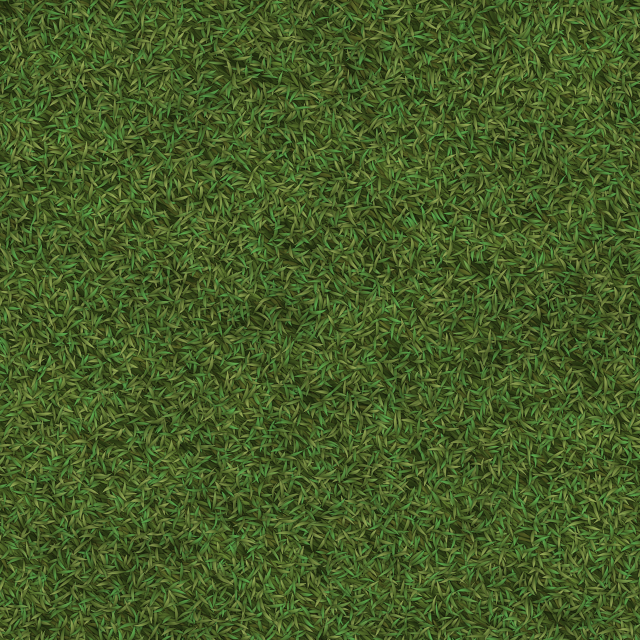
A Shadertoy shader for this texture:

```glsl
// Dense short turf seen from above: combed dark blades at the bottom, lighter
// curved tips pointing every way on top. Each layer scatters one tapered, bent
// blade per grid cell; gradient noise varies the thatch and the brightness.

#define LAYERS 15
#define UNDER_LAYERS 9
#define CELL 0.02
#define COMB_ANGLE -0.62
#define HALF_WIDTH 0.0024
#define SHADOW 0.22
#define DARK vec3(0.15, 0.21, 0.07)
#define MID vec3(0.36, 0.46, 0.18)
#define THATCH vec3(0.34, 0.36, 0.14)
#define STRAW vec3(0.57, 0.64, 0.33)
#define FRESH vec3(0.35, 0.64, 0.30)

vec4 hash4(vec3 seed) {
    vec4 h = fract(seed.xyzx * vec4(0.1031, 0.1030, 0.0973, 0.1099));
    h += dot(h, h.wzxy + 33.33);
    return fract((h.xxyz + h.yzzw) * h.zywx);
}

float cornerSlope(vec2 corner, vec2 offset) {
    float angle = 6.2832 * hash4(vec3(corner, 91.0)).x;
    return dot(vec2(cos(angle), sin(angle)), offset);
}

float gradientNoise(vec2 p) {
    vec2 i = floor(p), f = p - i;
    vec2 u = f * f * f * (f * (f * 6.0 - 15.0) + 10.0);
    vec2 e = vec2(1.0, 0.0);
    float low = mix(cornerSlope(i, f), cornerSlope(i + e.xy, f - e.xy), u.x);
    float high = mix(cornerSlope(i + e.yx, f - e.yx), cornerSlope(i + e.xx, f - e.xx), u.x);
    return mix(low, high, u.y);
}

vec2 rotate(vec2 p, float angle) {
    float c = cos(angle), s = sin(angle);
    return vec2(c * p.x + s * p.y, c * p.y - s * p.x);
}

// Returns position along the blade (-1 root, 1 tip), signed distance to its
// edge, and position across it in half widths.
vec3 bladeShape(vec2 q, float halfLength, float halfWidth, float bend) {
    float along = clamp(q.x / halfLength, -2.5, 2.5);
    float across = q.y - bend * halfLength * (along * along - 0.4);
    float profile = (1.0 - along * along) * (1.0 - 0.2 * along);
    return vec3(along, abs(across) - halfWidth * profile, across / halfWidth);
}

vec3 bladeColor(bool under, vec3 shape, vec4 rnd, float patchTone) {
    float tip = smoothstep(-1.0, 0.6, shape.x);
    vec3 color;
    if (under) {
        color = mix(DARK, MID, clamp(rnd.x + 0.35 * patchTone, 0.0, 1.0));
        color = mix(color, THATCH, 0.75 * step(0.84, rnd.y));
        color *= 0.88 + 0.22 * tip;
    } else {
        vec3 tipColor = mix(STRAW, FRESH, smoothstep(0.3, 0.7, rnd.y));
        vec3 root = mix(DARK, MID, 0.65);
        color = mix(root, tipColor, tip * (0.5 + 0.5 * rnd.x));
    }
    // One side of the fold catches more light.
    return color * (1.0 + 0.12 * clamp(shape.z, -1.0, 1.0));
}

void mainImage(out vec4 fragColor, in vec2 fragCoord) {
    vec2 uv = fragCoord / iResolution.y;
    float edge = max(0.0007, 0.7 / iResolution.y);
    float patchTone = gradientNoise(uv * 17.0) + 0.5 * gradientNoise(uv * 43.0);

    // Soil and thatch, streaked along the combed direction
    vec2 streak = rotate(uv, COMB_ANGLE) * vec2(45.0, 210.0);
    vec3 color = mix(DARK, THATCH, clamp(0.45 + 0.8 * gradientNoise(streak), 0.0, 1.0));

    for (int layer = 0; layer < LAYERS; layer++) {
        bool under = layer < UNDER_LAYERS;
        float id = float(layer);
        vec2 p = uv / CELL + 40.0 + 17.0 * hash4(vec3(id, 5.0, 8.0)).xy;
        vec2 home = floor(p);

        for (int y = -1; y <= 1; y++)
        for (int x = -1; x <= 1; x++) {
            vec2 cell = home + vec2(x, y);
            vec4 place = hash4(vec3(cell, id + 1.0));
            vec4 look = hash4(vec3(cell, id + 51.0));
            if (!under && place.w > 0.62) continue;

            // Under blades follow the comb; upper blades turn freely
            float turn = place.z * 2.0 - 1.0;
            float angle = COMB_ANGLE + turn * (under ? 0.5 : 2.8);
            if (under && look.w > 0.5) angle += 3.1416;
            float halfLength = mix(under ? 0.013 : 0.009, 0.0175, look.z);
            float halfWidth = HALF_WIDTH * (under ? 1.1 : 0.75 + 0.35 * look.w);
            float bend = (look.w - 0.5) * (under ? 0.2 : 0.55);

            vec2 q = rotate((p - cell - place.xy) * CELL, angle);
            vec3 shape = bladeShape(q, halfLength, halfWidth, bend);
            float ends = 1.0 - smoothstep(0.85, 1.1, abs(shape.x));
            float shade = ends * (1.0 - smoothstep(0.0, 0.003, shape.y));
            float cover = ends * (1.0 - smoothstep(-edge, edge, shape.y));

            color *= 1.0 - SHADOW * shade;
            color = mix(color, bladeColor(under, shape, look, patchTone), cover);
        }
    }

    // Gentle uneven light over the lawn
    color *= 1.0 + 0.12 * gradientNoise(uv * 5.0) + 0.10 * patchTone;
    fragColor = vec4(clamp(color, 0.0, 1.0), 1.0);
}
```
